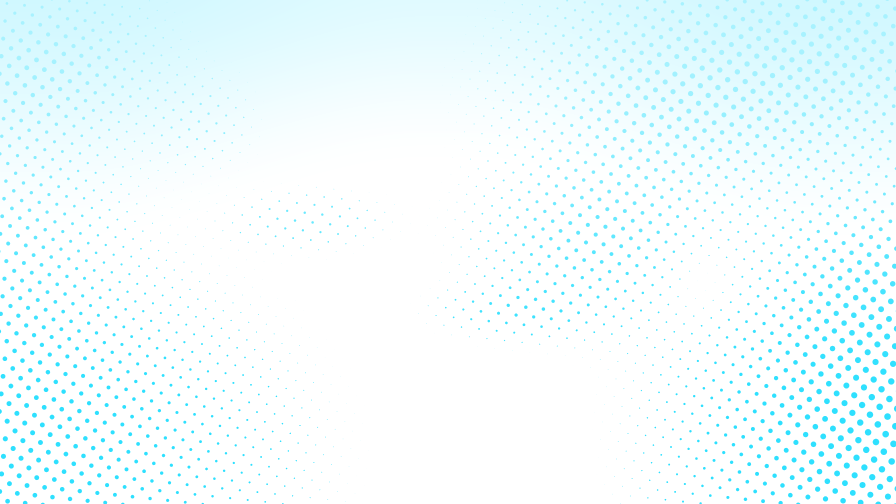
Give the GLSL for this background, as a Shadertoy shader.

```glsl
// Pale halftone backdrop: a cyan haze falls from the top edge onto white,
// over it lies a tilted square lattice of round dots. The dot size follows
// a sum of soft elliptical patches, sampled once per lattice cell.

const vec3 PAPER      = vec3(1.0);
const vec3 HAZE       = vec3(0.81, 0.97, 1.0);
const vec3 DOT_LOW    = vec3(0.18, 0.88, 1.0);
const vec3 DOT_HIGH   = vec3(0.66, 0.95, 1.0);
const float PITCH      = 0.0248;   // lattice spacing, canvas height = 1
const float TILT       = 0.68;     // lattice angle in radians
const vec2  ANCHOR     = vec2(1.738, 0.123);
const float MAX_RADIUS = 0.0069;
const float CUTOFF     = 0.03;     // patch strength below which dots vanish
const float RESPONSE   = 0.6;      // below 1 keeps weak dots visible

// Patches of dots: centre xy, spread zw, with a strength for each;
// the last one is negative and opens a clearing
const int PATCHES = 12;
const vec4 PATCH_SHAPE[PATCHES] = vec4[](
    vec4(1.80, 0.13, 0.34, 0.31),
    vec4(1.74, 0.45, 0.16, 0.16),
    vec4(-0.02, 0.10, 0.44, 0.30),
    vec4(0.00, 0.55, 0.20, 0.26),
    vec4(0.08, 0.88, 0.20, 0.13),
    vec4(0.40, 0.76, 0.10, 0.09),
    vec4(0.61, 0.565, 0.14, 0.055),
    vec4(1.36, 0.83, 0.29, 0.19),
    vec4(1.72, 0.93, 0.25, 0.20),
    vec4(1.18, 0.53, 0.20, 0.14),
    vec4(1.03, 0.385, 0.14, 0.05),
    vec4(1.39, 0.45, 0.08, 0.09));
const float PATCH_STRENGTH[PATCHES] = float[](
    0.95, 0.35, 0.60, 0.34, 0.50, 0.18, 0.20, 0.60, 0.50, 0.40, 0.25, -0.15);

float dotRadius(vec2 p) {
    float strength = 0.0;
    for (int i = 0; i < PATCHES; i++) {
        vec2 q = (p - PATCH_SHAPE[i].xy) / PATCH_SHAPE[i].zw;
        strength += PATCH_STRENGTH[i] * exp(-dot(q, q));
    }
    return MAX_RADIUS * pow(clamp(strength - CUTOFF, 0.0, 1.0), RESPONSE);
}

// Haze reaches lower at both sides than in the middle
vec3 background(vec2 p, float aspect) {
    float side = smoothstep(0.05, 0.85, abs(p.x / aspect - 0.5) * 2.0);
    float reach = mix(0.34, 0.50, side);
    float fade = 1.0 - smoothstep(-0.06, reach, 1.0 - p.y);
    return mix(PAPER, HAZE, fade * mix(0.68, 1.0, side));
}

// Coverage of the dot in the cell around p
float halftone(vec2 p, float pixel) {
    float c = cos(TILT), s = sin(TILT);
    mat2 turn = mat2(c, s, -s, c);
    vec2 cell = round((p - ANCHOR) * turn / PITCH);
    vec2 centre = ANCHOR + turn * (cell * PITCH);
    float radius = dotRadius(centre);
    float edge = clamp((radius - length(p - centre)) / pixel + 0.5, 0.0, 1.0);
    return edge * smoothstep(0.0, 0.75 * pixel, radius);
}

void mainImage(out vec4 fragColor, in vec2 fragCoord) {
    float pixel = 1.0 / iResolution.y;
    vec2 p = fragCoord * pixel;
    vec3 colour = background(p, iResolution.x * pixel);
    vec3 ink = mix(DOT_LOW, DOT_HIGH, smoothstep(0.2, 0.95, p.y));
    colour = mix(colour, ink, halftone(p, pixel));
    fragColor = vec4(colour, 1.0);
}
```
